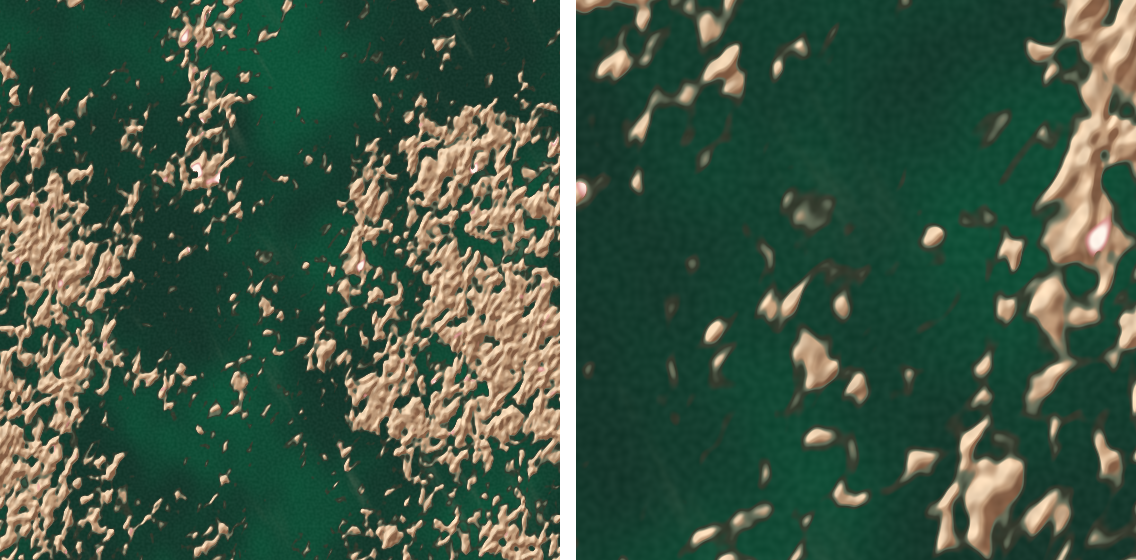
Left: the whole. Right: its middle third, enlarged.
A three.js fragment shader for this texture:

```glsl
// Weathered green patina with flaking copper leaf, dark rims and bright glints.

#define FLAKE_SCALE 54.0   // fine flakes across the canvas
#define ISLAND_SCALE 13.0  // ragged sheets of joined flakes
#define PATCH_SCALE 4.0    // broad bare and covered zones
#define LEAN 0.42          // tilt of the flakes from upright, in radians
#define STRETCH 0.66       // lower is longer along the lean
#define SPARSE -0.57       // flake level on bare ground
#define DENSE 0.09         // flake level inside the patches
#define RELIEF 2.9         // strength of light on the leaf
#define GRAIN 0.035        // fine tonal noise

varying vec2 vUv;

const vec3 DEEP_GREEN = vec3(0.085, 0.215, 0.170);
const vec3 RICH_GREEN = vec3(0.060, 0.335, 0.230);
const vec3 GREY_GREEN = vec3(0.39, 0.43, 0.35);
const vec3 DARK_OLIVE = vec3(0.23, 0.23, 0.18);
const vec3 BROWN = vec3(0.52, 0.37, 0.27);
const vec3 COPPER = vec3(0.74, 0.60, 0.47);
const vec3 CREAM = vec3(0.95, 0.84, 0.71);
const vec3 PINK = vec3(0.88, 0.55, 0.57);
const vec3 WHITE = vec3(1.0, 0.96, 0.92);

float hash(vec2 p) {
  vec3 q = fract(vec3(p.xyx) * 0.1031);
  q += dot(q, q.yzx + 33.33);
  return fract((q.x + q.y) * q.z);
}

vec2 gradientAt(vec2 cell) {
  float angle = 6.2832 * hash(cell + 71.0);
  return vec2(cos(angle), sin(angle));
}

float noise(vec2 p) {
  vec2 i = floor(p), f = p - i;
  vec2 u = f * f * f * (f * (f * 6.0 - 15.0) + 10.0);
  vec2 e = vec2(1.0, 0.0);
  float low = mix(dot(gradientAt(i), f),
                  dot(gradientAt(i + e), f - e), u.x);
  float high = mix(dot(gradientAt(i + e.yx), f - e.yx),
                   dot(gradientAt(i + 1.0), f - 1.0), u.x);
  return mix(low, high, u.y);
}

float fbm(vec2 p) {
  float sum = 0.0, amp = 1.0;
  for (int i = 0; i < 4; i++) {
    sum += amp * noise(p);
    p = mat2(1.6, 1.2, -1.2, 1.6) * p + 17.3;
    amp *= 0.5;
  }
  return sum;
}

// Turn and squeeze space so that features run along the lean.
vec2 leaning(vec2 p) {
  float c = cos(LEAN), s = sin(LEAN);
  return vec2(c * p.x - s * p.y, STRETCH * (s * p.x + c * p.y));
}

// Slanted trail of loose, glittering specks in the upper middle.
float trail(vec2 p) {
  float bend = 0.08 * noise(p * 5.0 + 3.0);
  float d = (p.x - 0.34 - 0.12 * (p.y - 0.7) + bend) / 0.045;
  return exp(-d * d) * smoothstep(0.38, 0.55, p.y);
}

// Patches on both sides with a bare channel between and a bare top.
float coverage(vec2 p) {
  vec2 w = p + 0.10 * vec2(noise(p * 5.0 + 9.0), noise(p * 5.0 + 41.0));
  float sides = smoothstep(0.10, 0.28, abs(w.x - 0.40));
  float body = 1.0 - smoothstep(0.72, 0.88, w.y);
  body *= 0.72 + 0.28 * smoothstep(0.08, 0.28, w.y);
  float level = mix(SPARSE, DENSE, sides * body);
  return level + 0.55 * fbm(p * PATCH_SCALE + 5.0) + 0.30 * trail(p);
}

// Height of the leaf: positive where it still covers the ground.
float leaf(vec2 p) {
  vec2 q = leaning(p);
  q += 0.010 * vec2(noise(q * 24.0 + 7.0), noise(q * 24.0 + 53.0));
  return 0.65 * noise(q * ISLAND_SCALE + 11.0)
       + 0.45 * noise(q * ISLAND_SCALE * 2.1 + 29.0)
       + 1.00 * noise(q * FLAKE_SCALE)
       + 0.50 * noise(q * FLAKE_SCALE * 1.9 + 19.0);
}

// Green ground with cloudy tone and faint grey scuffs.
vec3 ground(vec2 p) {
  float cloud = fbm(p * vec2(3.2, 2.6) + 23.0);
  vec3 color = mix(DEEP_GREEN, RICH_GREEN, smoothstep(-0.35, 0.6, cloud));
  vec2 s = vec2(p.x + 0.5 * p.y, p.y) * vec2(22.0, 5.0);
  float scuff = smoothstep(0.15, 0.8, fbm(s + 61.0));
  scuff *= smoothstep(-0.1, 0.4, noise(p * 4.0 + 83.0));
  return mix(color, GREY_GREEN, 0.55 * scuff);
}

void main() {
  vec2 p = vUv;
  float surface = leaf(p);
  float height = surface + coverage(p);
  float light = 0.5 + RELIEF * (surface - leaf(p + vec2(-0.0022, 0.0032)));

  // Lit leaf, shaded from brown through copper to cream.
  vec3 metal = mix(BROWN, COPPER, smoothstep(-0.05, 0.5, light));
  metal = mix(metal, CREAM, smoothstep(0.5, 1.15, light));
  metal *= 1.0 + 0.16 * noise(leaning(p) * 120.0 + 31.0);

  // Ground, dark rim, tarnished edge, then leaf.
  vec3 color = ground(p);
  color = mix(color, DARK_OLIVE, 0.85 * smoothstep(-0.26, -0.08, height));
  color = mix(color, GREY_GREEN, smoothstep(-0.08, 0.02, height));
  color = mix(color, metal, smoothstep(0.0, 0.12, height));

  // Glints: white cores with a pink fringe, mostly on the trail.
  float spark = noise(leaning(p) * 44.0 + 97.0) + 0.28 * trail(p);
  spark *= smoothstep(-0.02, 0.12, height);
  color = mix(color, PINK, 0.75 * smoothstep(0.42, 0.52, spark));
  color = mix(color, WHITE, smoothstep(0.48, 0.60, spark));

  color += GRAIN * noise(p * 190.0);
  gl_FragColor = vec4(clamp(color, 0.0, 1.0), 1.0);
}
```
